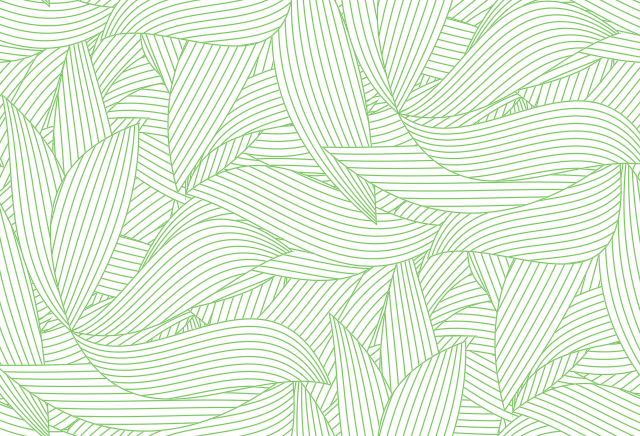
A WebGL 2 fragment shader for this pattern:

```glsl
#version 300 es
precision highp float;

uniform vec2 u_resolution;
out vec4 outColor;

float hash(float n) {
    return fract(sin(n * 12.9898 + 4.137) * 43758.5453);
}

// Rate of change of a field per unit of canvas height
float slope(float field) {
    return length(vec2(dFdx(field), dFdy(field))) * u_resolution.y;
}

// Ink of a thin line at the given distance from its centre
float stroke(float dist) {
    float soft = 0.75 / u_resolution.y;
    return 1.0 - smoothstep(0.0013 - soft, 0.0013 + soft, abs(dist));
}

// Evenly spaced lines at the whole values of a field
float hatch(float field) {
    float nearest = abs(fract(field + 0.5) - 0.5);
    return stroke(nearest / max(slope(field), 1.0));
}

// Shortest offset on a half-drop lattice
vec2 wrapOffset(vec2 d) {
    vec2 cell = vec2(d.x / 1.5 + d.y, d.x / 1.5 - d.y);
    cell -= round(cell);
    return vec2(0.75 * (cell.x + cell.y), 0.5 * (cell.x - cell.y));
}

// Lays one curved, hatched leaf over the ink below it
float addLeaf(float ink, vec2 d, float angle, float seed) {
    float halfLength = mix(0.25, 0.36, hash(seed + 1.0));
    float halfWidth = mix(0.07, 0.11, hash(seed + 2.0));
    vec2 dir = vec2(cos(angle), sin(angle));
    d = wrapOffset(d - dir * halfLength);

    // Leaf axes, with the spine bent into an arc or an S
    float x = dot(d, dir) / halfLength;
    float taper = 1.0 - x * x;
    float bend = mix(-0.07, 0.07, hash(seed + 3.0));
    float sway = mix(-0.14, 0.14, hash(seed + 4.0));
    float y = dot(d, vec2(-dir.y, dir.x)) - taper * (bend + sway * x);
    float width = halfWidth * taper * (1.0 + mix(-0.4, 0.4, hash(seed + 5.0)) * x);

    // Outline
    float edge = abs(y) - width;
    float edgeDist = edge / clamp(slope(edge), 1.0, 4.0);
    float soft = 0.6 / u_resolution.y;
    float inside = 1.0 - smoothstep(-soft, soft, edgeDist);

    // Lines follow one side and partly gather at the tips
    float side = hash(seed + 6.0) < 0.5 ? -1.0 : 1.0;
    float spread = mix(0.25, 0.9, hash(seed + 7.0));
    float gather = mix(max(width, 0.0) / halfWidth, 1.0, spread);
    float lines = hatch((y - side * width) / (gather * 0.0178));

    return max(mix(ink, lines, inside), stroke(edgeDist));
}

void main() {
    vec2 p = gl_FragCoord.xy / u_resolution.y;

    // Wavy ground under the leaves
    float ground = p.y - 0.3 * p.x + 0.06 * sin(p.x * 6.0 + p.y * 3.0);
    float ink = hatch(ground / 0.018);

    // Fans of four leaves that share a tip, from upright ones to flat ones on top
    for (int fan = 0; fan < 9; fan++) {
        float f = float(fan);
        vec2 spot = fract(vec2(0.7549, 0.5698) * f + 0.31);
        vec2 node = vec2(0.75 * (spot.x + spot.y), 0.5 * (spot.x - spot.y));
        float turn = mod(f, 2.0) * 3.14159;
        for (int leaf = 0; leaf < 4; leaf++) {
            float seed = f * 53.0 + float(leaf) * 11.0;
            float angle = 1.4 - 0.58 * float(leaf) + 0.5 * hash(seed) + turn;
            ink = addLeaf(ink, p - node, angle, seed);
        }
    }

    vec3 paper = vec3(1.0, 1.0, 0.995);
    vec3 green = vec3(0.45, 0.76, 0.35);
    outColor = vec4(mix(paper, green, ink), 1.0);
}
```
